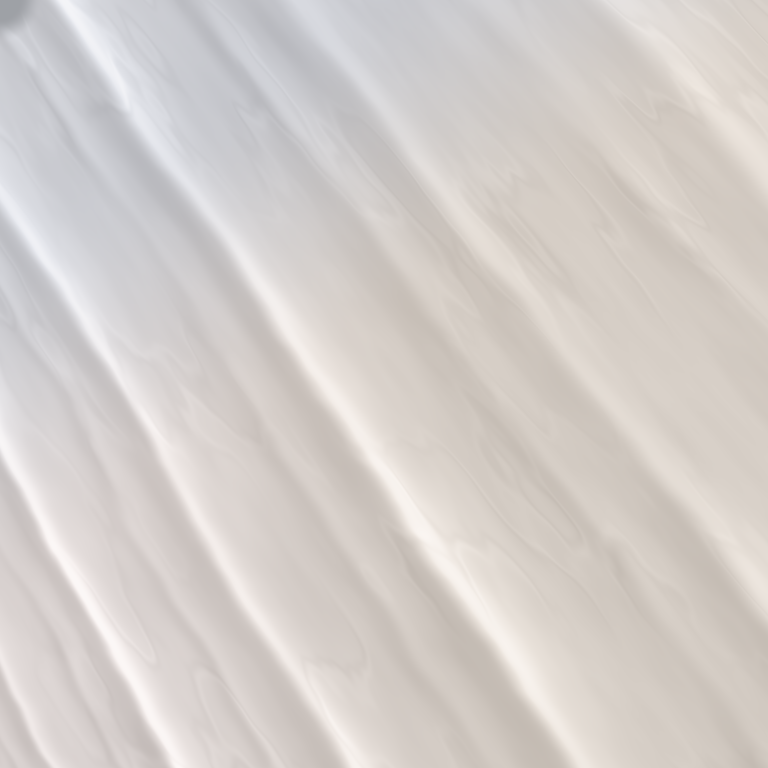
Give the GLSL for this texture, as a WebGL 2 fragment shader.

```glsl
#version 300 es
precision highp float;
// Soft pale folds fanning diagonally over a smooth surface.
// A fanned, log-spaced coordinate repeats lit crests with shaded flanks;
// stretched value noise bends them and adds faint streaks and wrinkles.
uniform vec2 u_resolution;
out vec4 fragColor;

float hash(vec2 p) {
    vec3 q = fract(p.xyx * vec3(0.1031, 0.1030, 0.0973));
    q += dot(q, q.yzx + 33.33);
    return fract((q.x + q.y) * q.z);
}

float noise(vec2 p) {
    vec2 i = floor(p), f = fract(p);
    f = f * f * f * (f * (f * 6.0 - 15.0) + 10.0);
    return mix(mix(hash(i), hash(i + vec2(1, 0)), f.x),
               mix(hash(i + vec2(0, 1)), hash(i + vec2(1, 1)), f.x), f.y);
}

// Layered noise centred on zero
float fbm(vec2 p) {
    float sum = 0.0, amp = 0.5;
    for (int i = 0; i < 4; i++) {
        sum += amp * (noise(p) - 0.5);
        p = mat2(1.6, 0.5, -0.5, 1.6) * p + 17.3;
        amp *= 0.5;
    }
    return sum;
}

// Signed offset from the nearest crest, from -0.3 to 0.7
float crestOffset(float phase) {
    return fract(phase + 0.3) - 0.3;
}

// Steep on the left, fading slowly to the right
float crest(float d, float rise, float fall) {
    float tail = exp(-max(d, 0.0) / fall) * (1.0 - smoothstep(0.4, 0.7, d));
    return smoothstep(-rise, rise * 0.5, d) * tail;
}

float bump(float d, float center, float width) {
    float x = (d - center) / width;
    return exp(-x * x);
}

void main() {
    vec2 uv = gl_FragCoord.xy / u_resolution;

    // Fan coordinates: across the folds, and down along them
    float down = 0.5 - uv.y;
    float across = (uv.x - 0.57 * down) / (1.0 + 0.28 * down);
    vec2 fan = vec2(across, down);
    float bend = 0.035 * fbm(fan * vec2(3.0, 5.0) + 4.0)
               + 0.014 * fbm(fan * vec2(12.0, 17.0) + 31.0);
    float phase = 3.33 * log(max(across + bend + 0.6, 0.05)) - 0.05;
    float calm = smoothstep(0.4, 1.1, across);

    // Main folds
    float d = crestOffset(phase);
    float strength = (0.75 + 0.5 * noise(fan * vec2(4.0, 3.5) + 9.0)) * mix(1.0, 0.45, calm);
    float tone = strength * (0.125 * crest(d, 0.075, 0.11)
                           + 0.05 * crest(d, 0.10, 0.35)
                           - 0.045 * bump(d, -0.13, 0.10));

    // Weaker folds between them, fading in and out
    float e = crestOffset(phase - 0.64 + 0.12 * fbm(fan * vec2(2.0, 4.0) + 55.0));
    float patchy = smoothstep(0.15, 0.8, noise(fan * vec2(5.0, 5.0) + 71.0));
    tone += mix(0.35, 1.0, patchy) * (0.05 * crest(e, 0.055, 0.13)
                                    - 0.032 * bump(e, -0.06, 0.055));

    // Streaks along the folds and small wrinkles
    tone += 0.055 * fbm(fan * vec2(17.0, 3.5) + 13.0);
    tone += 0.035 * fbm(fan * vec2(34.0, 11.0) + 91.0);
    float wrinkle = fbm(fan * vec2(22.0, 7.0) + 43.0);
    tone += 0.016 * patchy * (bump(wrinkle, 0.05, 0.035) - bump(wrinkle, -0.02, 0.035));

    // Warm light from the right, cool at the upper left, rosy at the lower left
    vec3 warm = vec3(0.810, 0.778, 0.746);
    vec3 rosy = vec3(0.832, 0.803, 0.795);
    vec3 cool = vec3(0.785, 0.790, 0.812);
    vec3 color = mix(rosy, warm, smoothstep(0.1, 0.75, uv.x + 0.15 * uv.y));
    float coolness = smoothstep(0.45, 0.95, uv.y + 0.25 - 0.7 * uv.x);
    color = mix(color, cool, coolness);
    color -= 0.025 * bump(length(uv - vec2(0.36, 0.93)), 0.0, 0.2);
    color += 0.025 * smoothstep(0.75, 1.1, uv.x * 0.7 + uv.y * 0.5);

    // Highlights lose their tint as they brighten
    color += tone * vec3(1.0, 1.03, 1.05);
    color = mix(color, vec3(0.965, 0.955, 0.95), 0.6 * smoothstep(0.09, 0.21, tone));

    // Rounded dark corner at the upper left
    float corner = length(uv - vec2(0.0, 1.0));
    color = mix(vec3(0.62, 0.63, 0.65), color, smoothstep(0.025, 0.055, corner));

    fragColor = vec4(clamp(color, 0.0, 0.985), 1.0);
}
```
